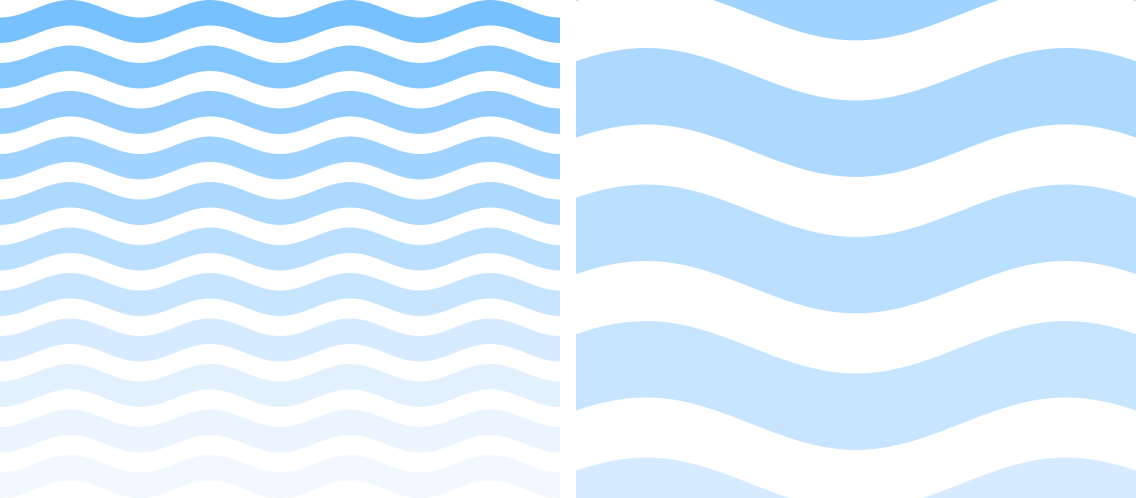
Left: the whole. Right: its middle third, enlarged.
Write a WebGL 2 fragment shader that draws this pattern.

```glsl
#version 300 es
precision highp float;
// Stacked wavy ribbons on white, fading from sky blue at the top to near white.
// Each ribbon is a cosine-shifted horizontal band: the shift is undone first,
// then the straight bands are repeated down the canvas and tinted by row.

uniform vec2 u_resolution;
out vec4 fragColor;

const float TAU = 6.2831853;

// Layout: lengths are fractions of the canvas height
const float WAVES = 4.0;          // crests across the width
const float ROWS = 11.0;          // ribbons down the height
const float PITCH = 0.09137;      // spacing between ribbons
const float THICKNESS = 0.05117;  // vertical ribbon width
const float AMPLITUDE = 0.01754;  // half the crest-to-trough height

// Colours: the fade is steady up to FADE_KNEE, then slower
const vec3 PAPER = vec3(1.0);
const vec3 DEEP_BLUE = vec3(0.47, 0.757, 1.0);
const vec3 PALE_BLUE = vec3(0.89, 0.946, 1.0);
const vec3 FAINT_BLUE = vec3(0.945, 0.973, 1.0);
const float FADE_KNEE = 8.0;      // row index where the fade slows

vec3 rowColor(float row) {
    vec3 upper = mix(DEEP_BLUE, PALE_BLUE, clamp(row / FADE_KNEE, 0.0, 1.0));
    float tail = clamp((row - FADE_KNEE) / (ROWS - 1.0 - FADE_KNEE), 0.0, 1.0);
    return mix(upper, FAINT_BLUE, tail);
}

void main() {
    vec2 uv = gl_FragCoord.xy / u_resolution;
    float aspect = u_resolution.x / u_resolution.y;
    float pixel = 1.0 / u_resolution.y;

    // Depth below the top of the first ribbon, with the wave straightened
    float phase = TAU * WAVES * uv.x;
    float depth = 1.0 - uv.y - AMPLITUDE * (1.0 + cos(phase));
    float slope = AMPLITUDE * TAU * WAVES / aspect * sin(phase);

    // Nearest ribbon and signed distance to its edge, corrected for slope
    float row = floor((depth - 0.5 * THICKNESS) / PITCH + 0.5);
    row = clamp(row, 0.0, ROWS - 1.0);
    float center = row * PITCH + 0.5 * THICKNESS;
    float edge = (abs(depth - center) - 0.5 * THICKNESS) / sqrt(1.0 + slope * slope);

    float coverage = clamp(0.5 - edge / pixel, 0.0, 1.0);
    fragColor = vec4(mix(PAPER, rowColor(row), coverage), 1.0);
}
```
